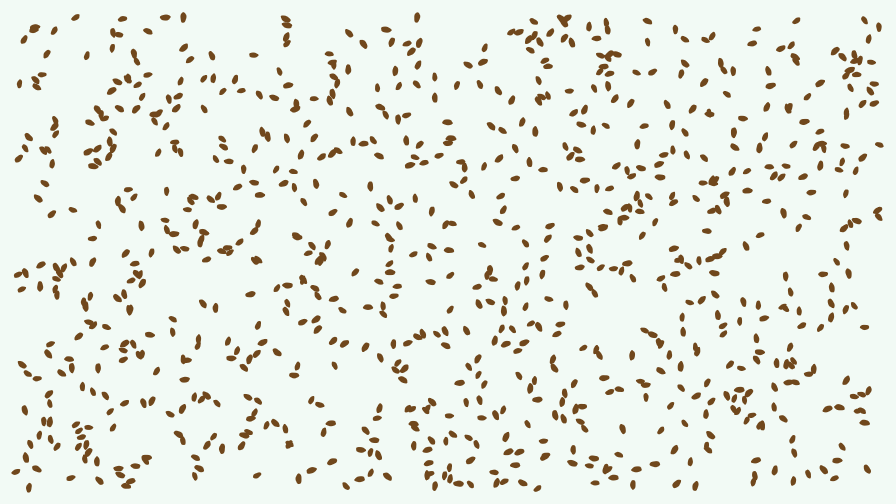
A Shadertoy shader for this pattern:

```glsl
const vec3 PAPER_COLOR = vec3(0.95, 0.98, 0.96);
const vec3 SEED_COLOR = vec3(0.44, 0.28, 0.11);
const vec2 SEED_RADII = vec2(0.0096, 0.0054);  // half length, half width, in canvas heights
const float SIZE_VARIATION = 0.1;
const float OUTLINE_WOBBLE = 0.07;
const float CELLS_PER_HEIGHT = 16.0;
const int SLOTS_PER_CELL = 8;
const float SLOT_FILL = 0.26;                  // chance that a slot holds a seed
const float MARGIN = 0.03;                     // empty border for seed centres
const float PI = 3.14159265;

float hash(vec3 p) {
    return fract(sin(dot(p, vec3(127.1, 311.7, 74.7))) * 43758.5453);
}

// Approximate signed distance to an ellipse
float ellipseDistance(vec2 p, vec2 radii) {
    p += 1e-6;
    float k = length(p / radii);
    return k * (k - 1.0) / length(p / (radii * radii));
}

// Rotated ellipse with a slightly uneven outline
float seedDistance(vec2 p, float angle, float size, float phase) {
    float c = cos(angle), s = sin(angle);
    p = mat2(c, -s, s, c) * p;
    vec2 radii = SEED_RADII * size;
    vec2 q = p / radii + 1e-5;
    float around = atan(q.y, q.x);
    float wobble = 0.6 * sin(3.0 * around + phase) + 0.4 * sin(5.0 * around - 2.0 * phase);
    return ellipseDistance(p, radii * (1.0 + OUTLINE_WOBBLE * wobble));
}

// Nearest seed among the four cells around the point
float scatterDistance(vec2 p, vec2 canvas) {
    vec2 corner = floor(p * CELLS_PER_HEIGHT - 0.5);
    float nearest = 1.0;
    for (int i = 0; i < 4; i++) {
        vec2 cell = corner + vec2(i % 2, i / 2);
        for (int slot = 0; slot < SLOTS_PER_CELL; slot++) {
            vec3 id = vec3(cell, float(slot) * 7.0);
            if (hash(id + 0.37) > SLOT_FILL) continue;

            vec2 jitter = vec2(hash(id + 1.13), hash(id + 2.71));
            vec2 center = (cell + jitter) / CELLS_PER_HEIGHT;
            vec2 toBorder = min(center, canvas - center);
            if (min(toBorder.x, toBorder.y) < MARGIN) continue;

            float angle = PI * hash(id + 3.59);
            float size = 1.0 + SIZE_VARIATION * (2.0 * hash(id + 4.83) - 1.0);
            float phase = 2.0 * PI * hash(id + 5.27);
            nearest = min(nearest, seedDistance(p - center, angle, size, phase));
        }
    }
    return nearest;
}

void mainImage(out vec4 fragColor, in vec2 fragCoord) {
    vec2 canvas = iResolution.xy / iResolution.y;
    vec2 p = fragCoord / iResolution.y;

    // One pixel wide edge coverage
    float coverage = clamp(0.5 - scatterDistance(p, canvas) * iResolution.y, 0.0, 1.0);
    fragColor = vec4(mix(PAPER_COLOR, SEED_COLOR, coverage), 1.0);
}
```
